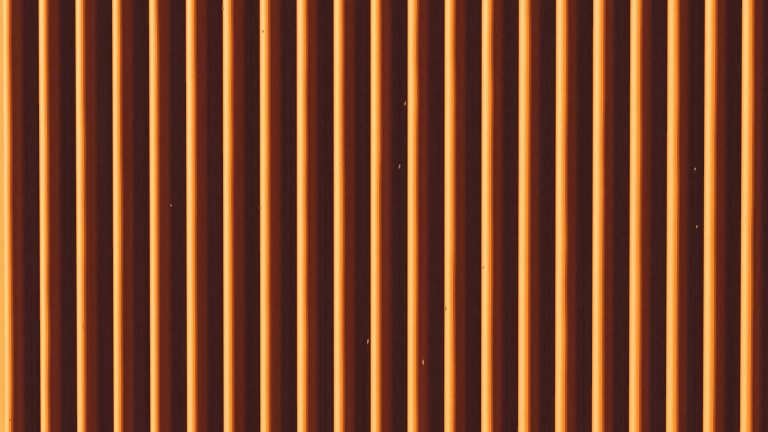
This texture is drawn by a WebGL 2 fragment shader. Its source:

```glsl
#version 300 es
precision highp float;

uniform vec2 u_resolution;
out vec4 fragColor;

// Rib layout: index = offset + density * x + spread * x^2, x in canvas widths
const float RIB_OFFSET = -0.065;
const float RIB_DENSITY = 20.97;
const float RIB_SPREAD = -0.166;
const float CONVERGENCE = 0.0058;   // ribs lean towards the centre at the bottom

// Cross-section of one rib, in fractions of the pitch
const float LIT_WIDTH_LEFT = 0.22;
const float LIT_WIDTH_RIGHT = 0.30;
const float FRINGE_WIDTH = 0.055;
const float RED_END = 0.58;
const float EDGE_SOFTNESS = 0.035;
const float EDGE_WOBBLE = 0.018;

// Wear
const float SPECK_CELLS = 22.0;
const float SPECK_CHANCE = 0.018;
const float GRAIN = 0.018;

const vec3 SHADOW = vec3(0.235, 0.115, 0.108);
const vec3 RED_BROWN = vec3(0.39, 0.15, 0.10);
const vec3 FRINGE = vec3(0.70, 0.31, 0.11);
const vec3 ORANGE = vec3(0.97, 0.53, 0.14);
const vec3 PEACH = vec3(0.98, 0.74, 0.38);
const vec3 CREAM = vec3(0.99, 0.83, 0.57);

float hash(vec2 p) {
    vec3 q = fract(vec3(p.xyx) * 0.1031);
    q += dot(q, q.yzx + 33.33);
    return fract((q.x + q.y) * q.z);
}

float noise(vec2 p) {
    vec2 i = floor(p), f = fract(p);
    f = f * f * (3.0 - 2.0 * f);
    return mix(mix(hash(i), hash(i + vec2(1, 0)), f.x),
               mix(hash(i + vec2(0, 1)), hash(i + vec2(1, 1)), f.x), f.y);
}

// Sunlit face, t from its left edge (0) to its right edge (1)
vec3 litFace(float t, float warmth) {
    vec3 color = mix(ORANGE, PEACH, smoothstep(0.0, 0.22, t));
    float ridge = smoothstep(0.18, 0.34, t) * (1.0 - smoothstep(0.44, 0.66, t));
    color = mix(color, CREAM, ridge * (1.0 - 0.6 * warmth));
    return mix(color, ORANGE, smoothstep(0.62 - 0.12 * warmth, 0.92, t));
}

// Shaded groove: red-brown slope falling into deep shadow, with faint bands
vec3 groove(float f, float rib, float y) {
    float band = noise(vec2(f * 14.0 + rib * 31.0, y * 1.5)) - 0.5;
    float depth = smoothstep(RED_END - 0.10, RED_END + 0.08, f + 0.06 * band);
    vec3 color = mix(RED_BROWN, SHADOW, depth);
    return color * (1.0 + 0.14 * band);
}

// Sparse short chips of paint, one candidate per grid cell
float specks(vec2 p) {
    vec2 cell = floor(p * SPECK_CELLS);
    vec2 centre = 0.25 + 0.5 * vec2(hash(cell + 7.1), hash(cell + 19.7));
    vec2 d = fract(p * SPECK_CELLS) - centre;
    d.x += 0.35 * d.y * (hash(cell + 3.3) - 0.5);
    d.y /= 1.0 + 2.0 * hash(cell + 41.9);
    float aa = SPECK_CELLS / u_resolution.y;
    float chip = 1.0 - smoothstep(0.045 - 0.5 * aa, 0.045 + 0.5 * aa, length(d));
    return chip * step(hash(cell), SPECK_CHANCE);
}

void main() {
    vec2 uv = gl_FragCoord.xy / u_resolution;
    vec2 p = gl_FragCoord.xy / u_resolution.y;

    // Rib number and position inside the rib
    float x = 0.5 + (uv.x - 0.5) * (1.0 + CONVERGENCE * (0.5 - uv.y));
    float index = RIB_OFFSET + x * (RIB_DENSITY + RIB_SPREAD * x);
    float rib = max(floor(index), 0.0);
    float f = index - rib;
    float aa = max(EDGE_SOFTNESS, RIB_DENSITY / u_resolution.x);

    // The first lit face runs off the left border
    if (rib < 0.5) f = max(f, aa);

    // Lit face width varies across the wall and wavers along each rib
    float width = mix(LIT_WIDTH_LEFT, LIT_WIDTH_RIGHT, uv.x);
    width += EDGE_WOBBLE * (noise(vec2(rib * 17.0, p.y * 9.0)) - 0.5);
    width += 0.02 * (hash(vec2(rib, 5.0)) - 0.5);
    float warmth = clamp(uv.x * 0.5 + (1.0 - uv.y) * 0.5
                         + 0.3 * (hash(vec2(rib, 11.0)) - 0.5), 0.0, 1.0);

    // Layers from groove to fringe to lit face
    vec3 color = groove(f, rib, p.y);
    float start = smoothstep(0.0, aa, f);
    float fringeEnd = width + FRINGE_WIDTH;
    color = mix(color, FRINGE, start * (1.0 - smoothstep(fringeEnd - aa, fringeEnd + aa, f)));
    float lit = start * (1.0 - smoothstep(width - 0.5 * aa, width + 0.5 * aa, f));
    color = mix(color, litFace(f / width, warmth), lit);

    // Chips show pale in the groove and dark on the lit face
    color = mix(color, mix(PEACH, FRINGE, lit), 0.6 * specks(p));
    color += GRAIN * (noise(p * vec2(260.0, 120.0)) - 0.5);
    fragColor = vec4(color, 1.0);
}
```
